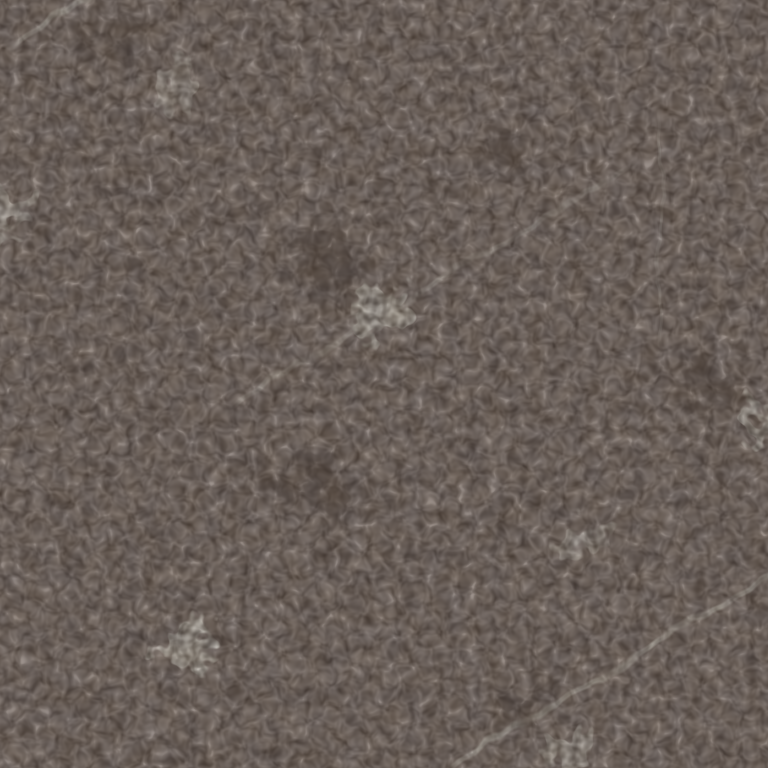
Write a three.js fragment shader that draws this texture.

```glsl
#define STONE vec3(0.412, 0.371, 0.347)
#define PALE_TINT vec3(1.0, 1.03, 1.02)
#define GRAIN_SCALE 74.0
#define GRAIN_CONTRAST 0.145
#define PALE_COUNT 7
#define DARK_COUNT 6
#define PATCH_RADIUS 0.033
#define VEIN_ANGLE 0.54
#define VEIN_SPACING 0.55
#define VEIN_WIDTH 0.0048

varying vec2 vUv;

float hash(vec2 p) {
  vec3 q = fract(p.xyx * 0.1031);
  q += dot(q, q.yzx + 33.33);
  return fract((q.x + q.y) * q.z);
}

vec2 gradient(vec2 cell) {
  float a = 6.2832 * hash(cell + 17.0);
  return vec2(cos(a), sin(a));
}

// Gradient noise, centred on zero
float noise(vec2 p) {
  vec2 i = floor(p), f = p - i;
  vec2 u = f * f * f * (f * (f * 6.0 - 15.0) + 10.0);
  vec2 e = vec2(0.0, 1.0);
  float low = mix(dot(gradient(i), f), dot(gradient(i + e.yx), f - e.yx), u.x);
  float high = mix(dot(gradient(i + e), f - e), dot(gradient(i + 1.0), f - 1.0), u.x);
  return mix(low, high, u.y);
}

// Short curling grains in three sizes
float grainField(vec2 p) {
  vec2 bend = vec2(noise(p * 52.0 + 9.0), noise(p * 52.0 + 71.0));
  vec2 q = p + 0.007 * bend;
  return noise(q * GRAIN_SCALE)
       + 0.65 * noise(q * GRAIN_SCALE * 1.9 + 31.0)
       + 0.3 * noise(p * 27.0 + 53.0);
}

// Ragged blot, 1 inside and 0 outside
float blot(vec2 p, vec2 centre, float radius, float softness) {
  vec2 warp = vec2(noise(p * 24.0 + 5.0), noise(p * 24.0 + 83.0));
  float ragged = 0.03 * noise(p * 75.0 + 40.0);
  float d = length(p - centre + 0.055 * warp) + ragged - radius;
  return 1.0 - smoothstep(-softness, softness, d);
}

// Evenly spread position of the i-th blot
vec2 scatter(float i, vec2 start) {
  return fract(start + i * vec2(0.7549, 0.5698));
}

// Wavering line along x, fading out at both ends
float vein(vec2 p, float halfLength, float width) {
  float wobble = 0.009 * noise(vec2(p.x * 11.0, 3.0)) + 0.005 * noise(p * 48.0);
  float across = abs(p.y + wobble);
  float body = 1.0 - smoothstep(width * 0.35, width * 1.3, across);
  float ends = 1.0 - smoothstep(halfLength - 0.04, halfLength, abs(p.x));
  return body * ends * clamp(0.75 + 0.9 * noise(p * 42.0 + 12.0), 0.0, 1.0);
}

void main() {
  vec2 p = vUv;
  float grain = grainField(p);

  // Pale crystal clusters and dark stains
  float pale = 0.0;
  for (int i = 0; i < PALE_COUNT; i++) {
    float k = float(i);
    float radius = PATCH_RADIUS * mix(0.6, 1.05, hash(vec2(k, 4.0)));
    float strength = mix(0.6, 1.0, hash(vec2(k, 8.0)));
    pale = max(pale, strength * blot(p, scatter(k, vec2(0.23, 0.88)), radius, 0.006));
  }
  float dark = 0.0;
  for (int i = 0; i < DARK_COUNT; i++) {
    float k = float(i);
    float radius = PATCH_RADIUS * mix(0.6, 1.1, hash(vec2(k, 15.0)));
    dark = max(dark, blot(p, scatter(k, vec2(0.65, 0.8)), radius, 0.01));
  }

  // Slanted veins and one upright hairline
  float c = cos(VEIN_ANGLE), s = sin(VEIN_ANGLE);
  vec2 slanted = vec2(c * p.x + s * p.y, c * p.y - s * p.x);
  float veins = 0.0;
  for (int i = 0; i < 3; i++) {
    float k = float(i);
    vec2 local = slanted - vec2(0.8, -0.3 + k * VEIN_SPACING);
    float strength = k == 1.0 ? 0.6 : 1.0;
    veins = max(veins, strength * vein(local, 0.32, VEIN_WIDTH));
  }
  float hairline = vein((p - vec2(0.86, 0.7)).yx, 0.16, VEIN_WIDTH * 0.55);
  veins = max(veins, 0.5 * hairline);

  // Lightness relative to the plain stone
  float light = grain * GRAIN_CONTRAST * (1.0 - 0.45 * dark);
  light += 0.05 * smoothstep(0.42, 0.9, grain);
  light -= 0.065 * dark * (1.0 - pale);
  float sparkle = noise(p * 105.0 + 19.0) + 0.5 * noise(p * 60.0);
  light += pale * (0.115 + 0.22 * sparkle);
  light += 0.12 * veins * (1.0 - pale);

  // Slight warm and cool drift, greyer where pale
  float drift = 0.022 * noise(p * 38.0 + 90.0);
  vec3 colour = STONE + light + drift * vec3(0.5, 0.1, -0.6);
  colour *= mix(vec3(1.0), PALE_TINT, clamp(max(pale, veins), 0.0, 1.0));
  gl_FragColor = vec4(clamp(colour, 0.0, 1.0), 1.0);
}
```
